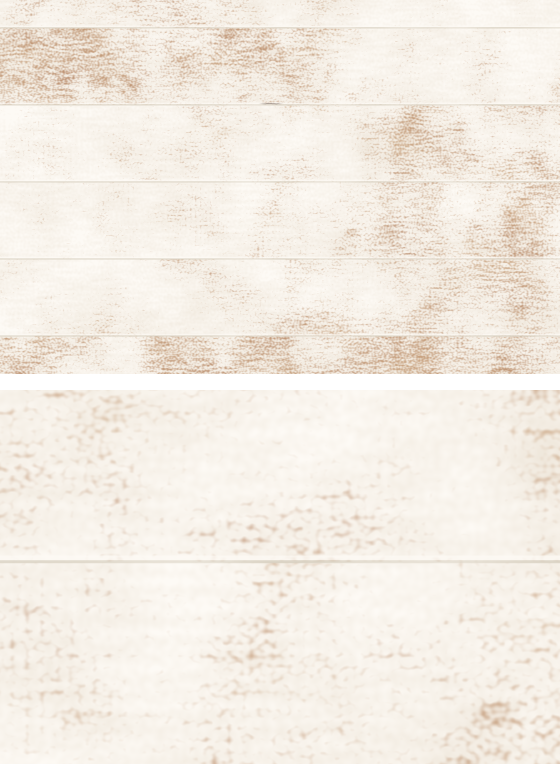
Top: the whole. Bottom: its middle third, enlarged.
Reproduce this texture procedurally as a WebGL 1 fragment shader.

```glsl
precision highp float;

uniform vec2 u_resolution;

const float PLANK_HEIGHT = 0.206;
const float FIRST_SEAM = 0.1016;
const float TAU = 6.28318;

const vec3 WHITE_PAINT = vec3(0.993, 0.980, 0.960);
const vec3 CREAM_PAINT = vec3(0.938, 0.908, 0.862);
const vec3 PALE_WOOD = vec3(0.79, 0.64, 0.49);
const vec3 RED_WOOD = vec3(0.69, 0.49, 0.36);
const vec3 SEAM_SHADE = vec3(0.85, 0.82, 0.76);
const vec3 NICK_SHADE = vec3(0.42, 0.35, 0.31);

vec2 gradient(vec2 cell) {
  float h = fract(sin(dot(cell, vec2(127.1, 311.7))) * 43758.5);
  return vec2(cos(TAU * h), sin(TAU * h));
}

float gradientNoise(vec2 p) {
  vec2 cell = floor(p);
  vec2 f = p - cell;
  vec2 blend = f * f * f * (f * (f * 6.0 - 15.0) + 10.0);
  vec2 e = vec2(1.0, 0.0);
  float low = mix(dot(gradient(cell), f),
                  dot(gradient(cell + e.xy), f - e.xy), blend.x);
  float high = mix(dot(gradient(cell + e.yx), f - e.yx),
                   dot(gradient(cell + e.xx), f - e.xx), blend.x);
  return mix(low, high, blend.y);
}

float layeredNoise(vec2 p) {
  float sum = 0.0;
  float gain = 1.0;
  for (int i = 0; i < 3; i++) {
    sum += gain * gradientNoise(p);
    p = p * 2.1 + 17.3;
    gain *= 0.6;
  }
  return sum;
}

float lineMask(float dist, float halfWidth, float pixel) {
  return 1.0 - smoothstep(halfWidth - 0.5 * pixel, halfWidth + pixel, abs(dist));
}

// Rubbed areas: upper planks wear on the left, lower ones on the right
float wearAmount(vec2 p, float row, float across) {
  float lowest = 1.0 - smoothstep(-1.0, 0.0, row);
  float figured = 1.0 - smoothstep(0.0, 1.0, abs(row - 3.0));
  float left = 0.22 + 0.30 * smoothstep(2.0, 3.0, row) + 0.16 * figured + 0.30 * lowest;
  float right = mix(0.54, 0.18, smoothstep(2.0, 3.5, row)) + 0.16 * lowest;
  float bias = mix(left, right, smoothstep(0.1, 0.95, across));
  float patches = layeredNoise(vec2(p.x * 5.5, p.y * 5.0) + row * 23.7);
  return bias + 0.46 * patches;
}

// Wavy growth rings of uneven spacing, most bent on the figured plank
float ringGrain(vec2 p, float row) {
  float figured = 1.0 - smoothstep(0.0, 1.0, abs(row - 3.0));
  float warp = gradientNoise(vec2(p.x * 5.0, p.y * 11.0) + row * 9.1);
  float ripple = gradientNoise(vec2(p.x * 13.0, p.y * 30.0) + row * 5.3);
  float bend = mix(1.6, 4.2, figured) * warp + 1.1 * ripple;
  float strength = 0.6 + 0.9 * gradientNoise(vec2(p.x * 7.0, p.y * 19.0) + row * 2.7);
  return strength * sin(TAU * (p.y * mix(70.0, 52.0, figured) + bend));
}

// Paint missing from the high fibres and as fine specks
float paintLoss(vec2 p, float row, float wear) {
  float rings = ringGrain(p, row) * smoothstep(0.1, 0.8, wear);
  float fibre = gradientNoise(vec2(p.x * 24.0, p.y * 120.0) + row * 31.0);
  float speck = gradientNoise(vec2(p.x * 150.0, p.y * 185.0) + row * 13.0);
  float exposed = wear + 0.17 * rings + 0.34 * fibre + 0.56 * speck;
  return 0.9 * smoothstep(0.38, 1.4, exposed);
}

vec3 paintColor(vec2 p, float row, float wear) {
  float clouds = layeredNoise(vec2(p.x * 3.0, p.y * 4.0) + row * 7.7);
  float brush = gradientNoise(vec2(p.x * 16.0, p.y * 90.0) + row * 3.9);
  float grit = gradientNoise(p * 130.0 + row * 19.0);
  float cream = 0.14 + 0.75 * wear + 0.30 * clouds + 0.28 * brush + 0.28 * grit;
  return mix(WHITE_PAINT, CREAM_PAINT, clamp(cream, 0.0, 1.0));
}

// Groove with a bright bevel just above it
vec3 addSeam(vec3 color, vec2 p, float dist, float pixel) {
  float fade = 0.75 + 0.5 * gradientNoise(vec2(p.x * 9.0, 3.5));
  float bevel = lineMask(dist - 0.0035, 0.0018, pixel);
  float groove = lineMask(dist, 0.0011, pixel);
  color = mix(color, WHITE_PAINT, 0.7 * bevel);
  return mix(color, SEAM_SHADE, clamp(fade, 0.4, 1.0) * groove);
}

// Short dark chip along one seam
vec3 addNick(vec3 color, vec2 p, vec2 center, float pixel) {
  float span = 1.0 - smoothstep(0.012, 0.035, abs(p.x - center.x));
  float ragged = 0.0012 * gradientNoise(vec2(p.x * 130.0, 2.5));
  float chip = lineMask(p.y - center.y - ragged, 0.0006, pixel);
  return mix(color, NICK_SHADE, 0.6 * span * chip);
}

void main() {
  vec2 p = gl_FragCoord.xy / u_resolution.y;
  float across = gl_FragCoord.x / u_resolution.x;
  float pixel = 1.0 / u_resolution.y;
  float plank = (p.y - FIRST_SEAM) / PLANK_HEIGHT;
  float row = floor(plank);
  float seamDist = (plank - floor(plank + 0.5)) * PLANK_HEIGHT;

  float wear = wearAmount(p, row, across);
  float tone = 0.5 + 0.7 * gradientNoise(p * vec2(6.0, 12.0) + row * 4.0);
  vec3 wood = mix(PALE_WOOD, RED_WOOD, clamp(tone, 0.0, 1.0));
  vec3 color = mix(paintColor(p, row, wear), wood, paintLoss(p, row, wear));
  color = addSeam(color, p, seamDist, pixel);
  color = addNick(color, p, vec2(0.725, FIRST_SEAM + 3.0 * PLANK_HEIGHT + 0.003), pixel);
  gl_FragColor = vec4(color, 1.0);
}
```
